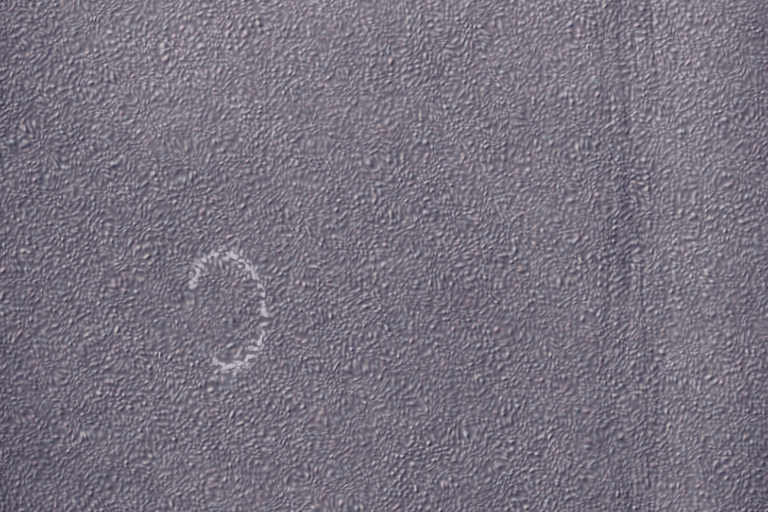
Give the GLSL for this texture, as a Shadertoy shader.

```glsl
// Mauve pebbled leather with a band of upright creases and a faint chalk ring.
// Grain is a sum of jittered Gaussian domes lit by their analytic slope;
// creases are level lines of stretched noise, chalk clings to the grain tops.

const vec3 SHADOW_COLOR = vec3(0.31, 0.29, 0.36);
const vec3 LIGHT_COLOR  = vec3(0.65, 0.62, 0.65);
const vec3 CHALK_COLOR  = vec3(0.79, 0.78, 0.81);
const vec3 TINT_SHIFT   = vec3(0.018, -0.008, -0.012);
const vec2 LIGHT_DIR    = vec2(-0.75, 0.66);

const float GRAIN_CELLS  = 122.0;  // grains per canvas height
const float GRAIN_FALL   = 5.0;    // steepness of each dome
const float SLOPE_GAIN   = 0.18;
const float HEIGHT_GAIN  = 0.20;
const float BASE_TONE    = 0.45;
const float CREASE_X     = 1.235;
const float CREASE_WIDTH = 0.058;
const float CREASE_GAIN  = 0.42;
const vec2  RING_CENTER  = vec2(0.444, 0.394);
const vec2  RING_RADIUS  = vec2(0.072, 0.110);
const float RING_TILT    = 0.12;
const float RING_STROKE  = 0.0085;
const float RING_GAP     = 3.45;   // angle where the chalk fades out

float hash(vec2 p) {
    return fract(sin(dot(p, vec2(127.1, 311.7))) * 43758.545);
}

vec2 hash2(vec2 p) {
    return vec2(hash(p), hash(p + vec2(37.3, 91.7)));
}

float noise(vec2 p) {
    vec2 i = floor(p), f = fract(p);
    f = f * f * (3.0 - 2.0 * f);
    return mix(mix(hash(i), hash(i + vec2(1, 0)), f.x),
               mix(hash(i + vec2(0, 1)), hash(i + vec2(1, 1)), f.x), f.y);
}

float fbm(vec2 p) {
    return 0.55 * noise(p) + 0.3 * noise(p * 2.1 + 7.3) + 0.15 * noise(p * 4.3 + 19.1);
}

// Returns slope in xy, height in z and a per-grain tint in w.
vec4 grain(vec2 p) {
    vec2 cell = floor(p), f = fract(p);
    vec4 sum = vec4(0.0);
    for (int y = -1; y <= 1; y++)
    for (int x = -1; x <= 1; x++) {
        vec2 offset = vec2(x, y);
        vec2 id = cell + offset;
        vec2 d = f - offset - hash2(id);
        float dome = (0.6 + 0.8 * hash(id + 53.9)) * exp(-GRAIN_FALL * dot(d, d));
        sum += dome * vec4(-2.0 * GRAIN_FALL * d, 1.0, hash(id + 11.4) - 0.5);
    }
    return sum;
}

// Thin wandering upright lines.
float creases(vec2 p) {
    float wander = 0.03 * fbm(vec2(p.x * 4.0, p.y * 5.0));
    vec2 q = vec2(p.x + wander, p.y);
    float coarse = abs(noise(q * vec2(42.0, 4.5)) - 0.5);
    float fine = abs(noise(q * vec2(85.0, 9.0) + 31.0) - 0.5);
    return 0.65 * smoothstep(0.17, 0.0, coarse) + 0.35 * smoothstep(0.20, 0.0, fine);
}

// Broad light over the hide.
float broadTone(vec2 p, float aspect) {
    float tone = 0.16 * smoothstep(0.45, 1.0, p.y);
    tone += 0.12 * smoothstep(1.22, 1.34, p.x) * smoothstep(1.55, 1.36, p.x);
    tone -= 0.07 * exp(-pow((p.x - CREASE_X + 0.03) / 0.07, 2.0));
    tone += 0.20 * (fbm(p * 3.5) - 0.5);
    vec2 corner = abs(p / vec2(aspect, 1.0) - 0.5) * 2.0;
    return tone - 0.22 * pow(corner.x, 6.0) * (0.4 + 0.6 * corner.y);
}

float chalkRing(vec2 p) {
    float c = cos(RING_TILT), s = sin(RING_TILT);
    vec2 q = mat2(c, -s, s, c) * (p - RING_CENTER);
    q += 0.006 * (vec2(noise(p * 45.0), noise(p * 45.0 + 9.0)) - 0.5);
    vec2 unit = q / RING_RADIUS;
    float angle = atan(unit.y, unit.x);
    float dist = (length(unit) - 1.0) * 0.085;
    float stroke = RING_STROKE * (0.75 + 0.4 * abs(sin(angle)));
    float gap = smoothstep(0.6, 0.97, cos(angle - RING_GAP));
    return exp(-pow(dist / stroke, 2.0)) * (1.0 - 0.85 * gap);
}

void mainImage(out vec4 fragColor, in vec2 fragCoord) {
    vec2 p = fragCoord / iResolution.y;
    float aspect = iResolution.x / iResolution.y;

    // Grain, gently warped so that no rows show
    vec2 warp = vec2(noise(p * 30.0), noise(p * 30.0 + 17.0)) - 0.5;
    vec4 g = grain(p * GRAIN_CELLS + 1.6 * warp);
    float relief = 0.85 + 0.4 * noise(p * 14.0 + 3.0);
    float tone = BASE_TONE + broadTone(p, aspect);
    tone += relief * (SLOPE_GAIN * dot(-g.xy, LIGHT_DIR) + HEIGHT_GAIN * (g.z - 0.63));
    tone += 0.16 * (noise(p * 45.0) - 0.5);

    // Creases: dark groove with a lit far wall
    float sway = 0.018 * cos(p.y * 6.0) + 0.012 * (p.y - 0.5);
    float band = exp(-pow((p.x - CREASE_X - sway) / CREASE_WIDTH, 2.0));
    float groove = creases(p);
    float farWall = creases(p - vec2(0.006, 0.0));
    tone += CREASE_GAIN * (band + 0.08) * (0.6 * farWall - groove + 0.12);

    // Small pit inside the ring
    vec2 pit = (p - RING_CENTER - vec2(0.016, -0.022)) / vec2(0.006, 0.010);
    tone -= 0.3 * exp(-dot(pit, pit));

    vec3 color = mix(SHADOW_COLOR, LIGHT_COLOR, clamp(tone, -0.2, 1.3));
    color += TINT_SHIFT * 2.0 * g.w;

    // Chalk catches on the tops
    float catching = smoothstep(0.15, 1.05, g.z + 0.6 * (noise(p * 95.0) - 0.3));
    color = mix(color, CHALK_COLOR, 0.85 * chalkRing(p) * catching);
    fragColor = vec4(clamp(color, 0.0, 1.0), 1.0);
}
```
